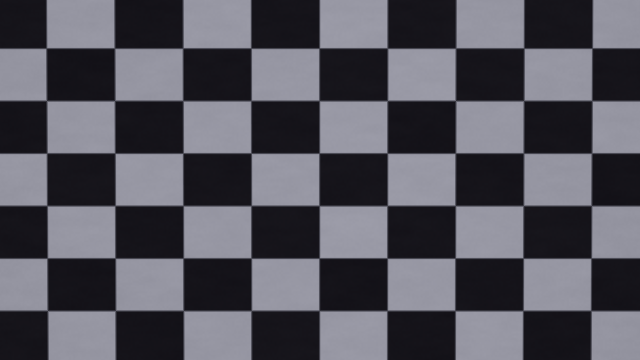
Give the GLSL for this pattern, as a WebGL 2 fragment shader.

```glsl
#version 300 es
precision highp float;
// A board of pale grey and near-black tiles parted by thin soft grey seams.
// Cell parity picks the tile colour; a seam distance draws the joints, and
// stretched value noise adds faint smudges and small tone shifts per tile.

#define TILE_SIZE vec2(0.1891, 0.1458)   // in canvas heights
#define GRID_ORIGIN vec2(-0.0010, -0.0723)
#define KEYSTONE 0.006                   // widening towards the top
#define SEAM_HALF 0.0016
#define SEAM_SOFT 0.0020
#define TILE_VARIATION 0.012
#define SMUDGE 0.022
#define GRAIN 0.008
#define LIGHT_TILE vec3(0.592, 0.592, 0.640)
#define DARK_TILE vec3(0.082, 0.076, 0.100)
#define SEAM_COLOR vec3(0.285, 0.285, 0.325)

uniform vec2 u_resolution;
out vec4 fragColor;

float hash(vec2 p) {
    vec3 q = fract(vec3(p.xyx) * 0.1031);
    q += dot(q, q.yzx + 33.33);
    return fract((q.x + q.y) * q.z);
}

float valueNoise(vec2 p) {
    vec2 i = floor(p);
    vec2 f = fract(p);
    f = f * f * (3.0 - 2.0 * f);
    float low = mix(hash(i), hash(i + vec2(1.0, 0.0)), f.x);
    float high = mix(hash(i + vec2(0.0, 1.0)), hash(i + vec2(1.0, 1.0)), f.x);
    return mix(low, high, f.y);
}

void main() {
    // Centred coordinates in canvas heights, with a slight perspective
    vec2 p = (gl_FragCoord.xy - 0.5 * u_resolution) / u_resolution.y;
    float pixel = 1.0 / u_resolution.y;
    vec2 board = p;
    board.x /= 1.0 + KEYSTONE * p.y;

    // Tile index, parity and distance to the nearest seam
    vec2 grid = (board - GRID_ORIGIN) / TILE_SIZE;
    vec2 cell = floor(grid);
    vec2 local = fract(grid);
    float isLight = mod(cell.x + cell.y, 2.0);
    vec2 toSeam = min(local, 1.0 - local) * TILE_SIZE;
    float seamDistance = min(toSeam.x, toSeam.y);

    // Tile tone: individual shift, horizontal smudges and fine grain
    float shift = hash(cell + 40.0) - 0.5;
    vec2 wearAt = board + 10.0 + cell * 3.7;
    float smudge = 0.65 * valueNoise(wearAt * vec2(14.0, 38.0))
                 + 0.35 * valueNoise(wearAt * vec2(35.0, 90.0)) - 0.5;
    float grain = valueNoise((p + 5.0) * 170.0) - 0.5;
    float wear = TILE_VARIATION * shift + SMUDGE * smudge + GRAIN * grain;
    vec3 tile = mix(DARK_TILE, LIGHT_TILE, isLight);
    tile += wear * mix(0.6, 1.0, isLight);

    // Soft seams, then a gentle falloff towards the corners
    float blur = max(SEAM_SOFT, 0.7 * pixel);
    float tileMask = smoothstep(SEAM_HALF - blur, SEAM_HALF + blur, seamDistance);
    vec3 color = mix(SEAM_COLOR, tile, tileMask);
    color *= 1.01 - 0.035 * dot(p, p);

    fragColor = vec4(color, 1.0);
}
```
